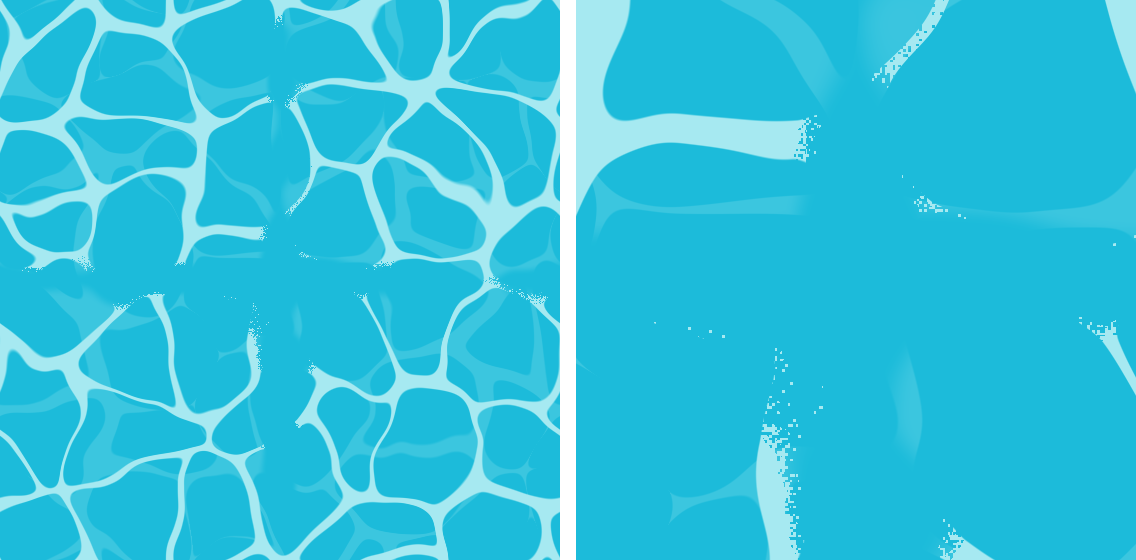
Left: the whole. Right: its middle third, enlarged.
A Shadertoy shader for this texture:

```glsl
#define WATER vec3(0.11, 0.735, 0.855)
#define DEEP_LINE vec3(0.23, 0.775, 0.875)
#define BRIGHT_LINE vec3(0.65, 0.915, 0.945)
#define CELLS 6.0
#define ROUNDING 0.055
#define WARP 0.034
#define GRAINS 640.0

// Integer hash of a lattice point: two values in 0..1
vec2 hash2(vec2 p, float seed) {
    uvec3 q = uvec3(uint(p.x), uint(p.y), uint(seed));
    uint h = q.x * 1597334677u ^ q.y * 3812015801u ^ q.z * 2798796415u;
    h = (h ^ (h >> 16)) * 2246822519u;
    h = (h ^ (h >> 13)) * 3266489917u;
    h ^= h >> 16;
    return vec2(h & 65535u, h >> 16) / 65535.0;
}

// Value noise that wraps after one canvas
vec2 noise2(vec2 uv, float freq, float seed) {
    vec2 p = uv * freq, i = floor(p), f = p - i;
    f = f * f * f * (f * (f * 6.0 - 15.0) + 10.0);
    vec2 a = hash2(mod(i, freq), seed);
    vec2 b = hash2(mod(i + vec2(1, 0), freq), seed);
    vec2 c = hash2(mod(i + vec2(0, 1), freq), seed);
    vec2 d = hash2(mod(i + vec2(1, 1), freq), seed);
    return mix(mix(a, b, f.x), mix(c, d, f.x), f.y);
}

vec2 cellPoint(vec2 cell, float seed) {
    return cell + 0.08 + 0.84 * hash2(mod(cell, CELLS), seed);
}

// Distance to the borders of warped cells, blended so that corners fill in
float web(vec2 uv, float seed) {
    vec2 bend = noise2(uv, 7.0, seed + 1.0) - 0.5;
    vec2 ripple = noise2(uv, 15.0, seed + 2.0) - 0.5;
    vec2 p = (uv + WARP * (2.0 * bend + 0.7 * ripple)) * CELLS;
    vec2 base = floor(p), home = base, nearest = vec2(0);
    float best = 1e3;
    for (int y = -1; y <= 1; y++)
    for (int x = -1; x <= 1; x++) {
        vec2 cell = base + vec2(x, y);
        vec2 r = cellPoint(cell, seed) - p;
        if (dot(r, r) < best) {
            best = dot(r, r);
            nearest = r;
            home = cell;
        }
    }
    float sum = 0.0;
    for (int y = -2; y <= 2; y++)
    for (int x = -2; x <= 2; x++) {
        if (x == 0 && y == 0) continue;
        vec2 r = cellPoint(home + vec2(x, y), seed) - p;
        float border = dot(0.5 * (r + nearest), normalize(r - nearest));
        sum += exp(-border / ROUNDING);
    }
    return -ROUNDING * log(sum) / CELLS;
}

// Coverage of a line with the given half width
float stroke(float dist, float halfWidth) {
    float aa = 0.9 / iResolution.y;
    return 1.0 - smoothstep(-aa, aa, dist - halfWidth);
}

void mainImage(out vec4 fragColor, in vec2 fragCoord) {
    vec2 uv = fragCoord / iResolution.xy;

    // Broken band along the middle cross, widest at the centre
    vec2 off = abs(uv - 0.5);
    float gap = 0.004 + 0.03 * exp(-30.0 * dot(off, off));
    float ragged = 0.06 * (noise2(uv, 14.0, 40.0).x - 0.5);
    float keep = smoothstep(0.0, 0.022, min(off.x, off.y) - gap + ragged);
    float grain = hash2(floor(uv * GRAINS), 50.0).x;
    float dust = keep > 0.99 ? 1.0 : step(grain, keep * keep);

    // Faint lower web, fading out where its width drops below zero
    float deepWidth = mix(-0.006, 0.020, noise2(uv, 6.0, 30.0).x);
    float deep = stroke(web(uv, 20.0), deepWidth) * keep;

    // Bright upper web, spreading into dust at the broken ends
    float brightWidth = mix(0.0025, 0.0095, noise2(uv, 9.0, 31.0).x);
    brightWidth += 0.004 * (1.0 - keep);
    float bright = stroke(web(uv, 10.0), brightWidth) * dust;

    vec3 color = mix(WATER, DEEP_LINE, deep);
    color = mix(color, BRIGHT_LINE, bright);
    fragColor = vec4(color, 1.0);
}
```
